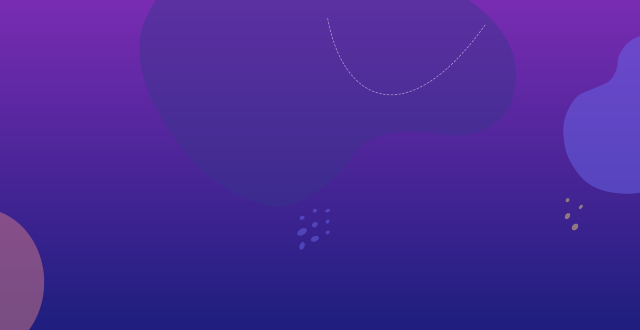
Write a WebGL 2 fragment shader that draws this background.

```glsl
#version 300 es
precision highp float;
// Violet to navy gradient with soft translucent blobs, a dashed arc and scattered pebbles.

#define ARTBOARD vec2(768.0, 394.0)
#define SKY_TOP vec3(0.475, 0.172, 0.70)
#define SKY_BOTTOM vec3(0.127, 0.12, 0.50)
#define SHADE vec4(0.21, 0.21, 0.54, 0.43)
#define PERIWINKLE vec4(0.41, 0.40, 0.91, 0.50)
#define CORAL vec4(0.82, 0.48, 0.52, 0.50)
#define SAND vec4(0.84, 0.74, 0.46, 0.55)
#define DASH vec4(0.90, 0.80, 0.96, 0.60)
#define DASH_PERIOD 4.6
#define CURVE_STEPS 8
#define KNOTS 15

uniform vec2 u_resolution;
out vec4 fragColor;

// Outline knots in artboard units, y downwards
const vec2 CLOUD[KNOTS] = vec2[KNOTS](
  vec2(187, 0), vec2(167, 55), vec2(185, 125), vec2(245, 206), vec2(330, 247),
  vec2(398, 216), vec2(437, 171), vec2(487, 157), vec2(560, 161), vec2(606, 136),
  vec2(619, 88), vec2(605, 42), vec2(563, 0), vec2(520, -20), vec2(230, -40));
const vec2 PEAR[KNOTS] = vec2[KNOTS](
  vec2(775, 41), vec2(755, 50), vec2(743, 66), vec2(740, 82), vec2(732, 96),
  vec2(714, 105), vec2(693, 115), vec2(680, 135), vec2(676, 158), vec2(682, 188),
  vec2(702, 216), vec2(730, 229), vec2(768, 230), vec2(800, 215), vec2(810, 36));

float hash(vec2 p) {
  return fract(sin(dot(p, vec2(12.9898, 78.233))) * 43758.5453);
}

// Nearest position along a segment, from 0 to 1
float along(vec2 p, vec2 a, vec2 b) {
  return clamp(dot(p - a, b - a) / dot(b - a, b - a), 0.0, 1.0);
}

vec2 spline(vec2 a, vec2 b, vec2 c, vec2 d, float t) {
  return b + 0.5 * t * (c - a + t * (2.0 * a - 5.0 * b + 4.0 * c - d
    + t * (3.0 * (b - c) + d - a)));
}

// Signed distance to a closed smooth outline
float blob(vec2 p, vec2 knots[KNOTS]) {
  float nearest = 1e5, side = 1.0;
  vec2 start = knots[0];
  for (int i = 0; i < KNOTS; i++) {
    vec2 a = knots[(i + KNOTS - 1) % KNOTS], b = knots[i];
    vec2 c = knots[(i + 1) % KNOTS], d = knots[(i + 2) % KNOTS];
    for (int k = 1; k <= CURVE_STEPS; k++) {
      vec2 end = spline(a, b, c, d, float(k) / float(CURVE_STEPS));
      nearest = min(nearest, length(p - mix(start, end, along(p, start, end))));
      if ((start.y > p.y) != (end.y > p.y)) {
        float crossing = mix(start.x, end.x, (p.y - start.y) / (end.y - start.y));
        if (p.x < crossing) side = -side;
      }
      start = end;
    }
  }
  return side * nearest;
}

float ellipse(vec2 p, vec2 radii) {
  float k = length(p / radii);
  return k * (k - 1.0) / max(length(p / (radii * radii)), 1e-4);
}

// Oval pebble with a random tilt and stretch
float pebble(vec2 p, float radius, vec2 seed) {
  float tilt = 0.3 + 0.9 * hash(seed), stretch = 1.1 + 0.25 * hash(seed + 7.0);
  vec2 axis = vec2(cos(tilt), -sin(tilt));
  vec2 q = vec2(dot(p, axis), dot(p, vec2(-axis.y, axis.x)));
  return ellipse(q, radius * vec2(stretch, 1.0 / stretch));
}

// Distance to the hanging arc (x) and arc length travelled (y)
vec2 hangingArc(vec2 p) {
  vec2 a = vec2(393, 21), b = vec2(412, 125), c = vec2(490, 158), d = vec2(582, 30);
  vec2 start = a, best = vec2(1e5, 0.0);
  float travelled = 0.0;
  for (int k = 1; k <= 40; k++) {
    float t = float(k) / 40.0, s = 1.0 - t;
    vec2 end = s * s * s * a + 3.0 * s * t * (s * b + t * c) + t * t * t * d;
    float h = along(p, start, end), dist = length(p - mix(start, end, h));
    if (dist < best.x) best = vec2(dist, travelled + h * length(end - start));
    travelled += length(end - start);
    start = end;
  }
  return best;
}

void main() {
  vec2 uv = gl_FragCoord.xy / u_resolution;
  vec2 p = vec2(uv.x, 1.0 - uv.y) * ARTBOARD;
  float soft = 0.6 * ARTBOARD.x / u_resolution.x;
  vec3 color = mix(SKY_TOP, SKY_BOTTOM, clamp(p.y / 380.0, 0.0, 1.0));

  // Large translucent shapes
  color = mix(color, SHADE.rgb, SHADE.a * smoothstep(soft, -soft, blob(p, CLOUD)));
  color = mix(color, PERIWINKLE.rgb, PERIWINKLE.a * smoothstep(soft, -soft, blob(p, PEAR)));
  float disc = ellipse(p - vec2(-25, 337), vec2(78, 88.5));
  color = mix(color, CORAL.rgb, CORAL.a * smoothstep(soft, -soft, disc));

  // Dashed arc
  vec2 arc = hangingArc(p);
  float gap = abs(fract(arc.y / DASH_PERIOD) - 0.5) * DASH_PERIOD - 1.5;
  float dash = smoothstep(soft, -soft, arc.x - 0.45) * smoothstep(soft, -soft, gap);
  color = mix(color, DASH.rgb, DASH.a * dash);

  // Pebbles on two skewed grids
  float blue = 1e5, gold = 1e5;
  for (int n = 0; n < 9; n++) {
    vec2 g = vec2(n % 3, n / 3);
    vec2 center = vec2(362.5 + 15.3 * g.x,
      260.0 - 8.5 * min(g.x, 1.0) + g.y * (16.8 - 3.8 * max(g.x - 1.0, 0.0)));
    float radius = mix(4.8, 2.3, smoothstep(5.0, 25.0, distance(center, vec2(366, 280))));
    blue = min(blue, pebble(p - center, radius, g));
    if (g.x < 2.0 && g.y < 2.0) {
      center = vec2(681.0 + g.x * (16.0 - 7.0 * g.y), 239.0 + 19.0 * g.y + g.x * (8.0 + 5.0 * g.y));
      gold = min(gold, pebble(p - center, 2.3 + g.y * (1.0 + 0.5 * g.x), g + 3.0));
    }
  }
  color = mix(color, PERIWINKLE.rgb, PERIWINKLE.a * smoothstep(soft, -soft, blue));
  color = mix(color, SAND.rgb, SAND.a * smoothstep(soft, -soft, gold));
  fragColor = vec4(color, 1.0);
}
```
